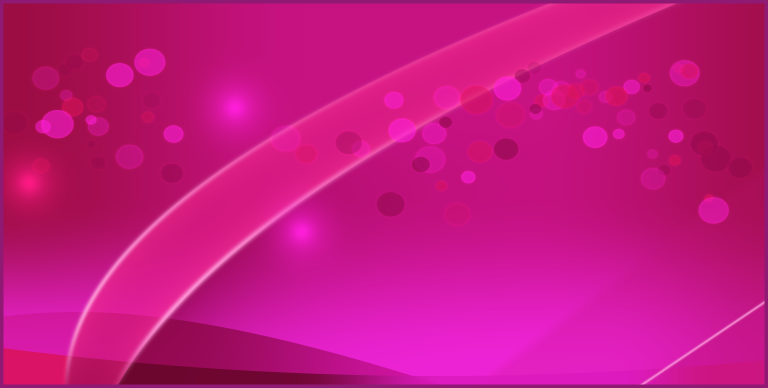
Give the GLSL for this background, as a Shadertoy shader.

```glsl
// Magenta backdrop: two glowing parabolic arcs sweep up to the right over a
// soft gradient, with layered waves below, scattered translucent discs and
// round lights. Shapes are signed distances in units of the canvas height.

const vec3 CRIMSON = vec3(0.61, 0.05, 0.26);
const vec3 ROSE    = vec3(0.78, 0.07, 0.51);
const vec3 MAGENTA = vec3(0.93, 0.14, 0.84);
const vec3 WINE    = vec3(0.56, 0.03, 0.29);
const vec3 MAROON  = vec3(0.40, 0.02, 0.16);
const vec3 RED     = vec3(0.86, 0.07, 0.35);
const vec3 PINK    = vec3(0.97, 0.20, 0.58);
const vec3 SPARK   = vec3(1.00, 0.66, 0.88);
const vec3 LIGHT   = vec3(1.00, 0.12, 0.86);
const vec3 FRAME   = vec3(0.56, 0.10, 0.45);

// Coverage of a shape with signed distance d
float fill(float d, float px) { return clamp(0.5 - d / px, 0.0, 1.0); }

float bell(float d, float width) { return exp(-d * d / (width * width)); }

// Three uniform random values from one number
vec3 hash3(float n) {
    vec3 q = fract(n * vec3(0.1031, 0.1130, 0.0973));
    q += dot(q, q.yzx + 33.33);
    return fract((q.xxy + q.yzz) * q.zyx);
}

// Distance to the arc x = k.x + k.y * y + k.z * y * y, positive to the right
float arcDistance(vec2 p, vec3 k) {
    float slope = k.y + 2.0 * k.z * p.y;
    return (p.x - k.x - p.y * (k.y + k.z * p.y)) / sqrt(1.0 + slope * slope);
}

// Distance to a line through a, positive on its lower right side
float lineDistance(vec2 p, vec2 a, vec2 dir) {
    vec2 n = normalize(vec2(dir.y, -dir.x));
    return dot(p - a, n);
}

vec3 backdrop(vec2 p) {
    float middle = 1.0 - smoothstep(0.25, 1.1, abs(p.x - 1.08));
    vec3 col = mix(CRIMSON, ROSE, middle);
    float rise = 1.0 - smoothstep(0.05, 0.5, p.y);
    rise *= 1.0 - 0.4 * smoothstep(1.55, 2.0, p.x);
    return mix(col, MAGENTA, rise);
}

// Two overlapping waves; outer and inner mark the sides of the arcs
vec3 waves(vec3 col, vec2 p, float outer, float inner, float px) {
    float d = abs(p.x - 0.2);
    float hill = 0.196 - 0.355 * d * d / (1.0 + 0.7 * d);
    vec3 hillCol = mix(mix(ROSE, vec3(0.70, 0.04, 0.35), outer), WINE, inner);
    hillCol = mix(hillCol, vec3(0.80, 0.07, 0.62), smoothstep(0.45, 1.15, p.x));
    float alpha = mix(0.5, 0.88, inner);
    col = mix(col, hillCol, alpha * fill(p.y - hill, px));

    float dip = 0.031 + 0.057 * (p.x - 1.13) * (p.x - 1.13);
    vec3 dipCol = mix(mix(RED, vec3(0.64, 0.04, 0.29), outer), MAROON, inner);
    dipCol = mix(dipCol, vec3(0.86, 0.10, 0.74), smoothstep(0.75, 1.15, p.x));
    dipCol = mix(dipCol, vec3(0.80, 0.08, 0.49), smoothstep(1.6, 1.85, p.x));
    return mix(col, dipCol, 0.85 * fill(p.y - dip, px));
}

// Random translucent discs, denser toward the centre of the cluster
vec3 discs(vec3 col, vec2 p, vec2 centre, vec2 spread, int count, float seed, float px) {
    for (int i = 0; i < count; i++) {
        vec3 a = hash3(seed + float(i) * 7.31);
        vec3 b = hash3(seed + float(i) * 7.31 + 151.7);
        vec2 q = p - centre - spread * (a.xy + b.xy - 1.0);
        float radius = mix(0.010, 0.039, a.z);
        float d = length(q * vec2(0.92, 1.05)) - radius;
        vec3 tint = b.z < 0.42 ? LIGHT : (b.z < 0.66 ? RED : WINE);
        float alpha = mix(0.18, 0.62, fract(a.x * 9.0 + b.y));
        col = mix(col, tint, alpha * fill(d, px));
        col += 0.04 * bell(d, 0.004) * tint;
    }
    return col;
}

// Round light with a wide halo and a small hot core
vec3 orb(vec3 col, vec2 p, vec2 centre, vec3 tint) {
    float d = length(p - centre);
    return mix(col, tint, 0.55 * bell(d, 0.073) + 0.42 * bell(d, 0.028));
}

void mainImage(out vec4 fragColor, in vec2 fragCoord) {
    float px = 1.0 / iResolution.y;
    vec2 p = fragCoord * px;
    vec2 size = iResolution.xy * px;
    float d1 = arcDistance(p, vec3(0.168, 0.0, 1.27));
    float d2 = arcDistance(p, vec3(0.30, 0.55, 0.915));
    float outer = fill(-d1, px), inner = fill(-d2, px);
    float band = outer * (1.0 - inner);

    // Gradient, shadow under the inner arc, tinted band
    vec3 col = backdrop(p);
    float shadow = inner * exp(-max(d2, 0.0) / 0.17);
    col = mix(col, WINE, 0.75 * shadow * (1.0 - smoothstep(0.2, 0.75, p.y)));
    col = mix(col, vec3(0.85, 0.08, 0.49), 0.5 * band);

    // Faint facet and bright corner line at the lower right
    float facet = lineDistance(p, vec2(1.22, 0.01), vec2(0.78, 0.59));
    col = mix(col, vec3(0.75, 0.07, 0.46), 0.22 * smoothstep(-0.01, 0.03, facet));
    float corner = lineDistance(p, vec2(1.657, 0.01), vec2(0.315, 0.212));
    col = mix(col, vec3(0.77, 0.07, 0.52), 0.5 * fill(-corner, px));
    col = waves(col, p, outer, inner, px);
    col = mix(col, SPARK, 0.75 * bell(corner, 0.0035));

    // Glow inside the band and thin arc highlights, brightest low down
    float glow = 0.5 * exp(-abs(d1) / 0.055) + 0.6 * exp(-abs(d2) / 0.05);
    col = mix(col, PINK, band * min(glow, 0.9) * smoothstep(-0.1, 0.2, p.y));
    float shine = mix(0.8, 0.12, smoothstep(0.2, 0.85, p.y)) * smoothstep(-0.05, 0.2, p.y);
    col = mix(col, SPARK, shine * max(bell(d1 - 0.003, 0.007), bell(d2 + 0.003, 0.008)));

    // Lights and clusters of discs
    col = orb(col, p, vec2(0.606, 0.722), LIGHT);
    col = orb(col, p, vec2(0.778, 0.402), LIGHT);
    col = orb(col, p, vec2(0.075, 0.528), vec3(1.0, 0.10, 0.52));
    col = discs(col, p, vec2(0.25, 0.72), vec2(0.27, 0.19), 24, 11.0, px);
    col = discs(col, p, vec2(1.02, 0.61), vec2(0.33, 0.19), 17, 47.0, px);
    col = discs(col, p, vec2(1.40, 0.76), vec2(0.28, 0.13), 22, 83.0, px);
    col = discs(col, p, vec2(1.78, 0.65), vec2(0.22, 0.30), 18, 29.0, px);

    // Thin frame
    vec2 edge = min(p, size - p);
    col = mix(col, FRAME, fill(min(edge.x, edge.y) - 0.009, px));
    fragColor = vec4(col, 1.0);
}
```
